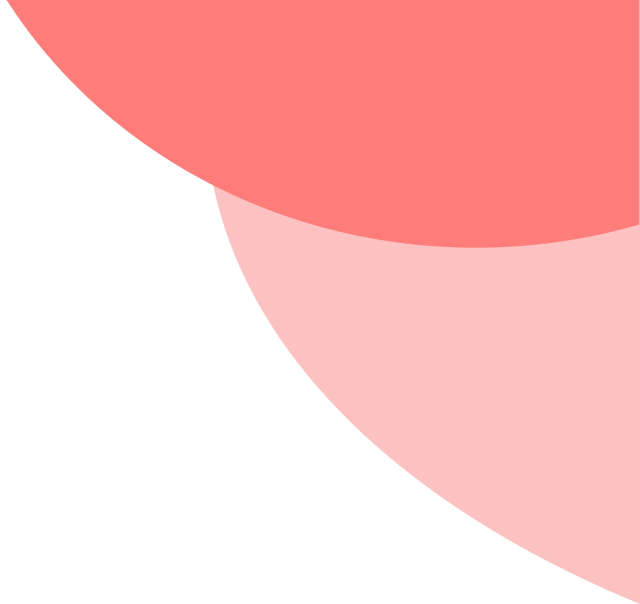
A Shadertoy shader for this background:

```glsl
// Two large overlapping coral and pale pink curves sweeping in from the upper right on white.

const vec3 WHITE = vec3(1.0);
const vec3 PINK  = vec3(0.988, 0.761, 0.757);
const vec3 CORAL = vec3(0.996, 0.486, 0.478);

float cross2(vec2 a, vec2 b) {
    return a.x * b.y - a.y * b.x;
}

// Implicit ellipse, negative inside
float ellipse(vec2 p, vec2 center, vec2 radii) {
    return length((p - center) / radii) - 1.0;
}

// Implicit conic touching lines start-corner and end-corner, negative on the hollow side
float conic(vec2 p, vec2 start, vec2 corner, vec2 end, float weight) {
    vec2 a = start - corner;
    vec2 b = end - corner;
    vec2 q = p - corner;
    float area = cross2(a, b);
    float u = cross2(q, b) / area;
    float t = cross2(a, q) / area;
    float v = 1.0 - u - t;
    return v * v - 4.0 * weight * weight * u * t;
}

// Coverage over about one pixel, from an implicit function
float coverage(float f) {
    float slope = max(length(vec2(dFdx(f), dFdy(f))), 1e-6);
    return clamp(0.5 - f / slope, 0.0, 1.0);
}

void mainImage(out vec4 fragColor, in vec2 fragCoord) {
    vec2 uv = fragCoord / iResolution.xy;

    // Pale sweep from the left flank to the lower right corner
    float sweep = conic(uv, vec2(0.3333, 0.6933), vec2(0.4193, 0.2531), vec2(1.0, 0.0), 0.93);
    vec3 color = mix(WHITE, PINK, coverage(sweep));

    // Coral disc hanging from above, with a hairline gap at the right
    float disc = ellipse(uv, vec2(0.7435, 1.4237), vec2(0.8512, 0.8338));
    float rightEdge = uv.x - 0.9988;
    color = mix(color, CORAL, coverage(disc) * coverage(rightEdge));

    fragColor = vec4(color, 1.0);
}
```
